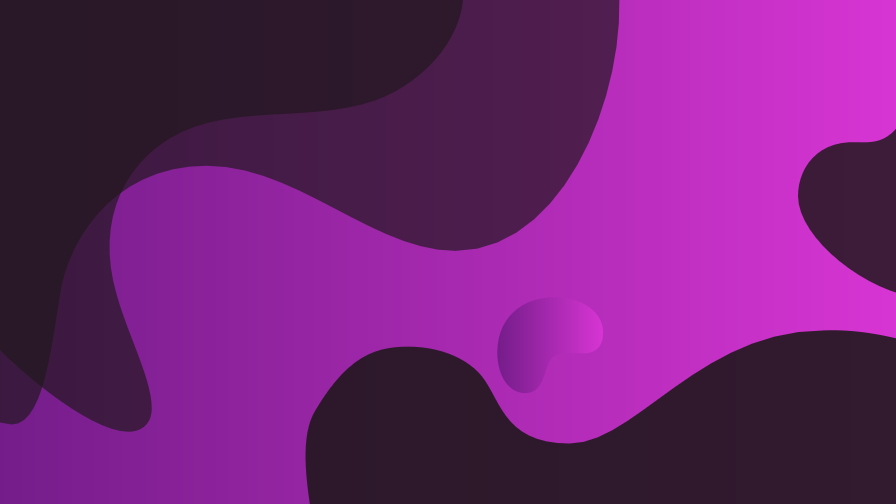
A Shadertoy shader for this background:

```glsl
const float CANVAS_HEIGHT = 90.0;   // canvas spans 160 x 90 units
const float CANVAS_WIDTH = 160.0;
const int CURVE_STEPS = 14;
const vec3 VIOLET = vec3(0.455, 0.112, 0.540);
const vec3 MAGENTA = vec3(0.845, 0.207, 0.830);
const vec3 SHADE = vec3(0.125, 0.090, 0.112);
const float VEIL_ALPHA = 0.68;
const float HILL_ALPHA = 0.90;
const float ISLE_ALPHA = 0.84;
const vec2 BEAN_SPAN = vec2(88.8, 107.7);

// Path state: sample point, pen position, squared distance, inside sign
vec2 point, pen;
float nearest, side;

void moveTo(vec2 a) {
    pen = a;
    nearest = 1e6;
    side = 1.0;
}

void lineTo(vec2 b) {
    vec2 e = b - pen, w = point - pen;
    vec2 gap = w - e * clamp(dot(w, e) / max(dot(e, e), 1e-6), 0.0, 1.0);
    nearest = min(nearest, dot(gap, gap));
    // Even-odd rule along a horizontal ray
    if ((pen.y > point.y) != (b.y > point.y) && w.x < e.x * w.y / e.y) side = -side;
    pen = b;
}

void curveTo(vec2 b, vec2 c, vec2 d) {
    vec2 a = pen;
    for (int i = 1; i <= CURVE_STEPS; i++) {
        float t = float(i) / float(CURVE_STEPS), s = 1.0 - t;
        lineTo(s * s * s * a + 3.0 * s * t * (s * b + t * c) + t * t * t * d);
    }
}

float coverage() {
    float pixel = CANVAS_HEIGHT / iResolution.y;
    return clamp(0.5 - side * sqrt(nearest) / pixel, 0.0, 1.0);
}

float wideVeil() {
    moveTo(vec2(110.6, 90.0));
    curveTo(vec2(111.0, 71.3), vec2(100.0, 45.2), vec2(81.3, 45.2));
    curveTo(vec2(66.7, 45.2), vec2(53.1, 60.4), vec2(36.9, 60.4));
    curveTo(vec2(21.9, 60.4), vec2(13.3, 49.4), vec2(11.0, 39.0));
    curveTo(vec2(9.2, 28.5), vec2(7.9, 14.2), vec2(2.1, 14.2));
    lineTo(vec2(-4.0, 15.2));
    lineTo(vec2(-4.0, 94.0));
    lineTo(vec2(110.6, 94.0));
    lineTo(vec2(110.6, 90.0));
    return coverage();
}

float cornerVeil() {
    moveTo(vec2(82.7, 90.0));
    curveTo(vec2(81.9, 82.1), vec2(75.0, 75.0), vec2(67.1, 72.1));
    curveTo(vec2(55.2, 67.9), vec2(40.6, 71.7), vec2(30.2, 65.2));
    curveTo(vec2(20.8, 59.4), vec2(17.5, 48.8), vec2(20.8, 37.5));
    curveTo(vec2(22.9, 30.0), vec2(27.1, 22.3), vec2(27.1, 17.1));
    curveTo(vec2(27.1, 14.2), vec2(25.2, 12.9), vec2(22.9, 12.9));
    curveTo(vec2(16.7, 12.9), vec2(5.2, 22.1), vec2(-0.8, 28.3));
    lineTo(vec2(-4.0, 31.0));
    lineTo(vec2(-4.0, 94.0));
    lineTo(vec2(82.7, 94.0));
    lineTo(vec2(82.7, 90.0));
    return coverage();
}

float hill() {
    moveTo(vec2(55.6, -1.7));
    curveTo(vec2(54.2, 6.7), vec2(54.0, 12.9), vec2(56.3, 16.7));
    curveTo(vec2(62.1, 26.5), vec2(67.1, 28.1), vec2(72.9, 28.1));
    curveTo(vec2(78.8, 28.1), vec2(84.2, 25.8), vec2(86.7, 21.9));
    curveTo(vec2(89.6, 17.5), vec2(90.8, 10.8), vec2(101.7, 10.8));
    curveTo(vec2(113.5, 10.8), vec2(125.0, 31.0), vec2(147.1, 31.0));
    curveTo(vec2(152.1, 31.2), vec2(156.7, 30.4), vec2(160.8, 29.4));
    lineTo(vec2(166.0, -4.0));
    lineTo(vec2(55.6, -4.0));
    lineTo(vec2(55.6, -1.7));
    return coverage();
}

float isle() {
    moveTo(vec2(160.8, 68.1));
    curveTo(vec2(158.3, 64.2), vec2(155.2, 64.6), vec2(153.1, 64.6));
    curveTo(vec2(145.8, 65.0), vec2(142.5, 59.8), vec2(142.5, 55.0));
    curveTo(vec2(142.5, 48.3), vec2(152.1, 40.0), vec2(160.8, 37.5));
    lineTo(vec2(166.0, 37.5));
    lineTo(vec2(166.0, 68.1));
    lineTo(vec2(160.8, 68.1));
    return coverage();
}

float bean() {
    moveTo(vec2(88.8, 27.1));
    curveTo(vec2(88.8, 33.3), vec2(93.3, 36.9), vec2(98.8, 36.9));
    curveTo(vec2(104.2, 36.9), vec2(107.7, 34.2), vec2(107.7, 30.6));
    curveTo(vec2(107.7, 28.1), vec2(106.3, 26.9), vec2(104.2, 26.9));
    curveTo(vec2(101.7, 26.9), vec2(99.6, 27.4), vec2(98.3, 25.8));
    curveTo(vec2(97.1, 23.8), vec2(97.1, 19.8), vec2(93.8, 19.8));
    curveTo(vec2(90.8, 19.8), vec2(88.8, 22.9), vec2(88.8, 27.1));
    return coverage();
}

void mainImage(out vec4 fragColor, in vec2 fragCoord) {
    point = fragCoord * CANVAS_HEIGHT / iResolution.y;
    vec3 color = mix(VIOLET, MAGENTA, clamp(point.x / CANVAS_WIDTH, 0.0, 1.0));
    // Translucent layers darken further where they overlap
    color = mix(color, SHADE, VEIL_ALPHA * wideVeil());
    color = mix(color, SHADE, VEIL_ALPHA * cornerVeil());
    color = mix(color, SHADE, HILL_ALPHA * hill());
    color = mix(color, SHADE, ISLE_ALPHA * isle());
    float beanBlend = clamp((point.x - BEAN_SPAN.x) / (BEAN_SPAN.y - BEAN_SPAN.x), 0.0, 1.0);
    color = mix(color, mix(VIOLET, MAGENTA, beanBlend), bean());
    fragColor = vec4(color, 1.0);
}
```
